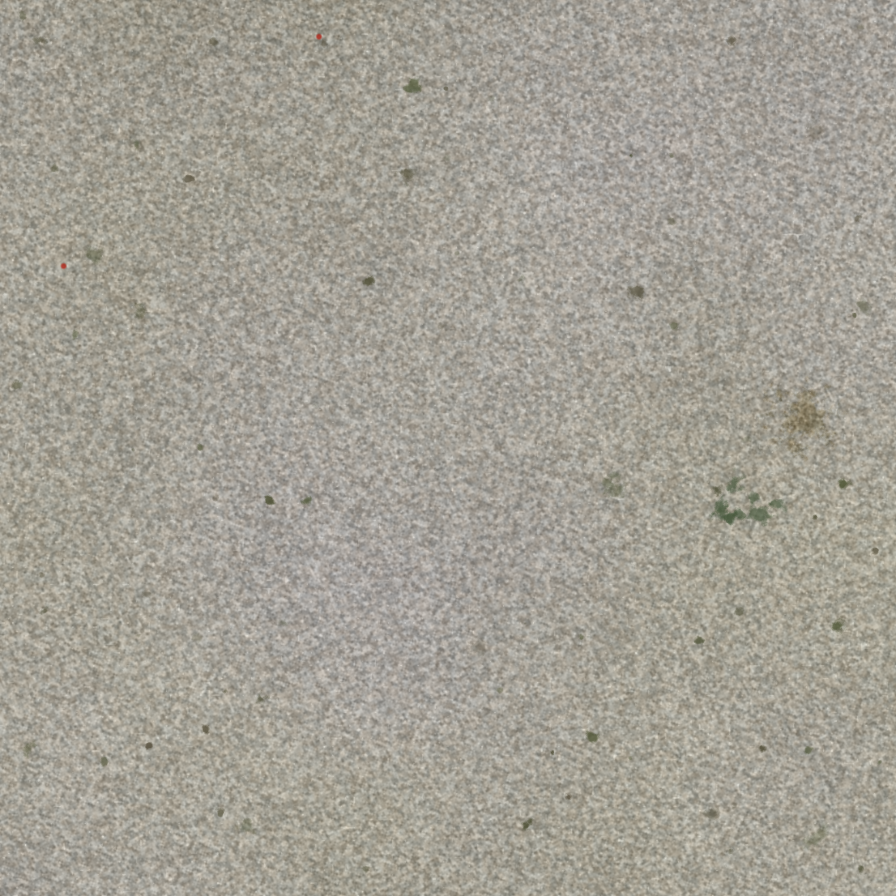
A Shadertoy shader for this texture:

```glsl
// Weathered concrete seen from above: fine pale grit with faint broad toning,
// scattered moss specks, a brown stain and a few red crumbs. Grit is layered
// value noise; specks are noise-roughened discs, one at most per grid cell.

const vec3 CONCRETE = vec3(0.641, 0.626, 0.588);
const vec3 MOSS = vec3(0.27, 0.31, 0.17);
const vec3 DIRT = vec3(0.34, 0.31, 0.24);
const vec3 STAIN = vec3(0.50, 0.46, 0.35);
const vec3 RED = vec3(0.68, 0.16, 0.11);

// Integer hash of a cell, from 0 to 1
float hash(vec2 cell, float seed) {
    uvec2 q = uvec2(ivec2(cell) + 4096);
    uint h = q.x * 1597334677u ^ q.y * 3812015801u ^ uint(seed) * 2798796415u;
    h = (h ^ (h >> 16)) * 2246822519u;
    h = (h ^ (h >> 13)) * 3266489917u;
    return float((h ^ (h >> 16)) >> 8) / 16777216.0;
}

vec2 hash2(vec2 cell, float seed) {
    return vec2(hash(cell, seed), hash(cell, seed + 1.0));
}

// Smooth value noise, from 0 to 1
float noise(vec2 p, float seed) {
    vec2 i = floor(p), f = fract(p);
    f = f * f * (3.0 - 2.0 * f);
    float low = mix(hash(i, seed), hash(i + vec2(1, 0), seed), f.x);
    float high = mix(hash(i + vec2(0, 1), seed), hash(i + vec2(1, 1), seed), f.x);
    return mix(low, high, f.y);
}

float fbm(vec2 p, float seed) {
    float sum = 0.0, weight = 0.5;
    for (int i = 0; i < 4; i++) {
        sum += weight * noise(p, seed + float(i));
        p = mat2(1.6, 1.2, -1.2, 1.6) * p;
        weight *= 0.5;
    }
    return sum / 0.9375;
}

vec2 rotate(vec2 p, float angle) {
    float c = cos(angle), s = sin(angle);
    return vec2(c * p.x - s * p.y, s * p.x + c * p.y);
}

// Soft disc with a ragged rim
float blot(vec2 p, vec2 centre, float radius, float seed) {
    float ragged = (fbm(p * 130.0, seed) - 0.5) * 2.2 * radius;
    return 1.0 - smoothstep(0.25 * radius, 1.25 * radius, length(p - centre) + ragged);
}

// Scatters one optional speck per cell of a grid
vec3 addSpecks(vec3 color, vec2 p, float cells, float chance, float radius, float seed) {
    vec2 cell = floor(p * cells);
    vec2 centre = (cell + 0.2 + 0.6 * hash2(cell, seed)) / cells;
    float size = radius * mix(0.5, 1.2, hash(cell, seed + 2.0));
    float strength = mix(0.25, 0.85, hash(cell, seed + 3.0));
    strength *= step(hash(cell, seed + 4.0), chance);
    vec3 tint = mix(MOSS, DIRT, hash(cell, seed + 5.0));
    return mix(color, tint, strength * blot(p, centre, size, seed + 6.0));
}

// Brightness offset of the packed grains
float grit(vec2 p) {
    vec2 grain = rotate(p, 0.4) * vec2(235.0, 285.0);
    float coarse = noise(grain, 11.0) - 0.5;
    float fine = noise(rotate(p, 1.1) * 430.0, 12.0) - 0.5;
    float glint = smoothstep(0.84, 1.0, noise(p * 210.0, 13.0));
    return 0.21 * coarse + 0.135 * fine + 0.09 * glint;
}

void mainImage(out vec4 fragColor, in vec2 fragCoord) {
    vec2 p = fragCoord / iResolution.y;

    // Broad toning: dimmer at the top left, warm and cool drifts
    float cloud = fbm(p * 5.0, 21.0) - 0.5;
    float corner = smoothstep(0.65, 0.0, length(p - vec2(0.05, 1.0)));
    float warmth = fbm(p * 2.5 + 7.0, 31.0) - 0.5;
    vec3 color = CONCRETE + 0.05 * cloud - 0.025 * corner;
    color += warmth * vec3(0.01, 0.012, -0.05);

    // Brown stain, mottled by the grit laid over it
    color = mix(color, STAIN, 0.75 * blot(p, vec2(0.893, 0.535), 0.034, 41.0));

    // Grit and slight colour differences between grains
    float hue = noise(p * 170.0, 51.0) - 0.5;
    color += grit(p) + hue * vec3(0.025, -0.004, -0.03);

    // Moss and dirt specks, from small to large
    color = addSpecks(color, p, 15.0, 0.22, 0.0045, 61.0);
    color = addSpecks(color, p, 8.0, 0.34, 0.0075, 71.0);
    color = addSpecks(color, p, 5.0, 0.24, 0.011, 81.0);

    // Moss colony
    for (int i = 0; i < 9; i++) {
        vec2 id = vec2(i, 3);
        vec2 offset = (hash2(id, 91.0) - 0.5) * vec2(0.08, 0.06);
        float size = mix(0.004, 0.011, hash(id, 93.0));
        float cover = blot(p, vec2(0.845, 0.45) + offset, size, 94.0);
        color = mix(color, MOSS + vec3(0.0, 0.03, 0.06), 0.65 * cover);
    }

    // Red crumbs
    for (int i = 0; i < 2; i++) {
        vec2 centre = mix(vec2(0.071, 0.703), vec2(0.356, 0.959), float(i));
        float crumb = 1.0 - smoothstep(0.0015, 0.0045, length(p - centre));
        color = mix(color, RED, 0.85 * crumb);
    }

    fragColor = vec4(clamp(color, 0.0, 1.0), 1.0);
}
```
